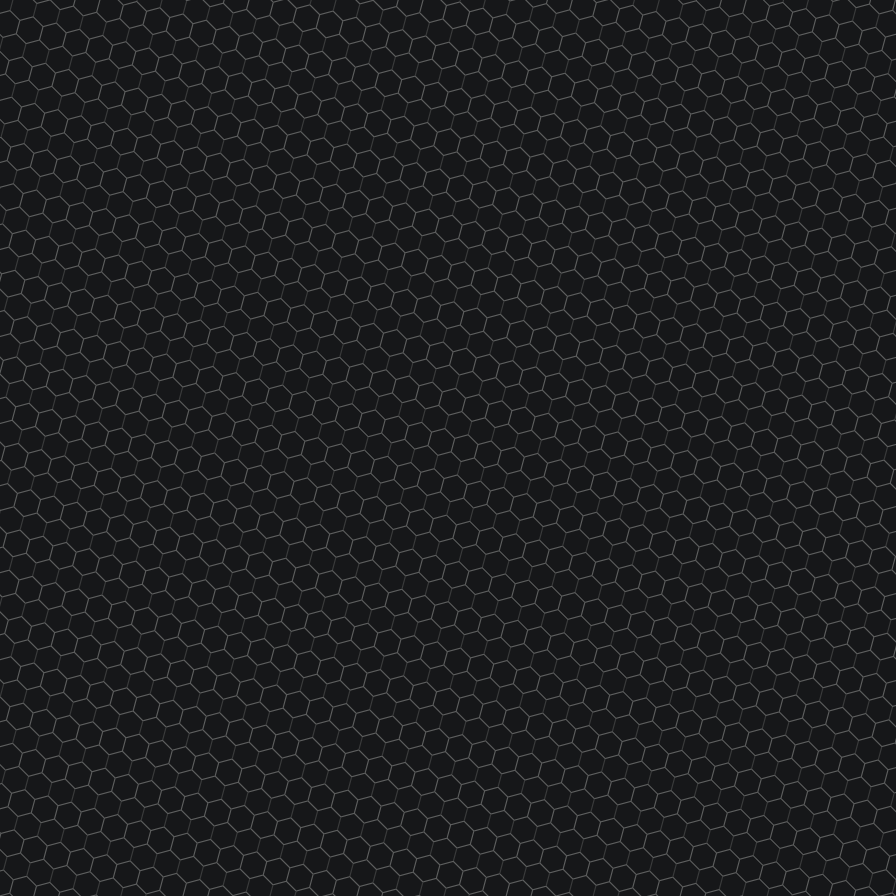
Write a Shadertoy shader that draws this pattern.

```glsl
// Tilted honeycomb of hairline grey hexagons on near-black, with every other row's steep sides fainter.

const float CELL_WIDTH  = 0.0268;               // flat-to-flat hexagon width
const float TILT        = 0.2618;               // clockwise rotation in radians
const vec2  ANCHOR      = vec2(0.3872, 0.6311); // centre of one bright-row cell
const float LINE_WIDTH  = 0.00105;
const float FAINT_SIDE  = 0.5;                  // strength of steep sides in odd rows
const float FILTER_SIZE = 1.15;                 // smoothing footprint in pixels
const vec3  GROUND      = vec3(0.088, 0.092, 0.097);
const vec3  LINE        = vec3(0.420, 0.425, 0.425);

const vec2 PERIOD       = vec2(1.0, 1.7320508); // two-row repeat, in cell widths
const vec2 SLANT_NORMAL = vec2(0.5, 0.8660254);

vec2 rotate(vec2 p, float angle) {
    float c = cos(angle), s = sin(angle);
    return vec2(c * p.x - s * p.y, s * p.x + c * p.y);
}

// Offset from the nearest cell centre in xy, row parity in z
vec3 hexCell(vec2 p) {
    vec2 evenRow = p - PERIOD * round(p / PERIOD);
    vec2 shifted = p - 0.5 * PERIOD;
    vec2 oddRow = shifted - PERIOD * round(shifted / PERIOD);
    return dot(evenRow, evenRow) < dot(oddRow, oddRow)
        ? vec3(evenRow, 0.0) : vec3(oddRow, 1.0);
}

// Share of the filter footprint covered by a line at the given distance
float lineCoverage(float dist, float footprint) {
    float halfLine = 0.5 * LINE_WIDTH, halfFoot = 0.5 * footprint;
    float overlap = min(dist + halfFoot, halfLine) - max(dist - halfFoot, -halfLine);
    return max(overlap, 0.0) / footprint;
}

void mainImage(out vec4 fragColor, in vec2 fragCoord) {
    vec2 uv = fragCoord / iResolution.y;
    float footprint = FILTER_SIZE / iResolution.y;

    // Cell coordinates in the rotated lattice
    vec3 cell = hexCell(rotate(uv - ANCHOR, TILT) / CELL_WIDTH);
    vec2 q = abs(cell.xy);

    // Steep and slanted sides
    float steepDist = (0.5 - q.x) * CELL_WIDTH;
    float slantDist = (0.5 - dot(q, SLANT_NORMAL)) * CELL_WIDTH;
    float steep = lineCoverage(steepDist, footprint) * mix(1.0, FAINT_SIDE, cell.z);
    float slant = lineCoverage(slantDist, footprint);

    fragColor = vec4(mix(GROUND, LINE, max(steep, slant)), 1.0);
}
```
